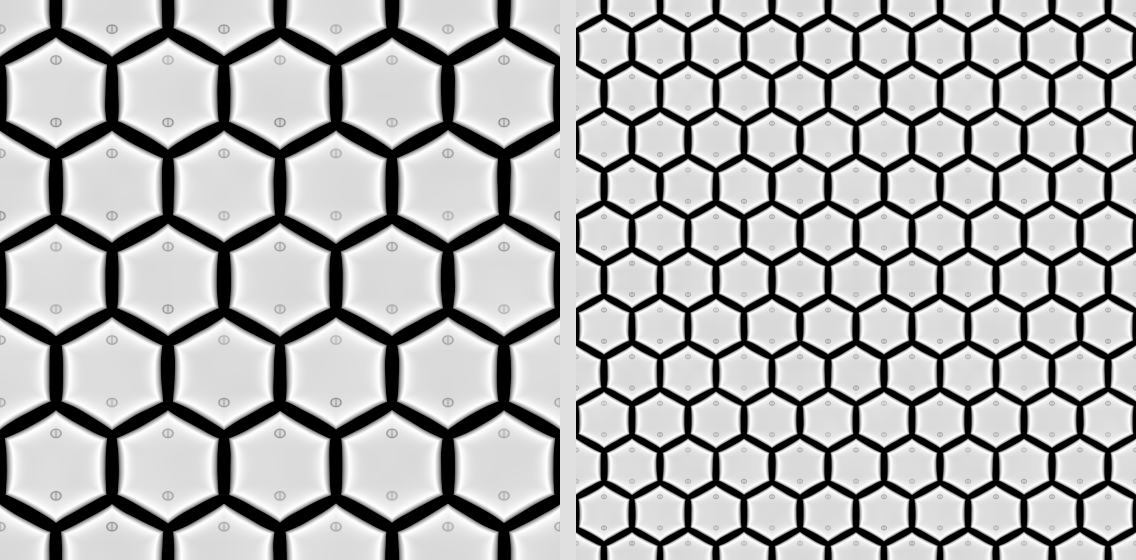
Left, the tile; right, the same tile 2 across and 2 down.
Write a WebGL 1 fragment shader that draws this pattern.

```glsl
precision highp float;
// Pale, softly bevelled hexagonal plates, 5 across and 6 rows down, parted by
// uneven black gaps. Each plate carries two slotted studs. Built from a hexagon
// distance field whose gap width is bent by wrapping value noise.

uniform vec2 u_resolution;

float hash(vec2 p) {
  vec3 h = fract(p.xyx * vec3(0.1031, 0.1030, 0.0973));
  h += dot(h, h.yzx + 33.33);
  return fract((h.x + h.y) * h.z);
}

// Value noise from -1 to 1 that wraps after n cells
float wrapNoise(vec2 uv, float n) {
  vec2 cell = floor(uv * n);
  vec2 f = fract(uv * n);
  f = f * f * (3.0 - 2.0 * f);
  vec2 lo = mod(cell, n);
  vec2 hi = mod(cell + 1.0, n);
  float bottom = mix(hash(lo), hash(vec2(hi.x, lo.y)), f.x);
  float top = mix(hash(vec2(lo.x, hi.y)), hash(hi), f.x);
  return 2.0 * mix(bottom, top, f.y) - 1.0;
}

// Offset from the centre of the nearest hexagon of unit width
vec2 hexLocal(vec2 q) {
  vec2 period = vec2(1.0, sqrt(3.0));
  vec2 a = mod(q, period) - 0.5 * period;
  vec2 b = mod(q - 0.5 * period, period) - 0.5 * period;
  return dot(a, a) < dot(b, b) ? a : b;
}

// Soft ring with a vertical slot
float stud(vec2 p) {
  float r = length(p / vec2(0.045, 0.039));
  float ring = exp(-pow((r - 1.0) / 0.17, 2.0));
  float slot = exp(-pow(p.x / 0.007, 2.0)) * (1.0 - smoothstep(0.7, 1.0, r));
  return 0.24 * ring + 0.17 * slot + 0.03 * (1.0 - smoothstep(0.8, 1.1, r));
}

void main() {
  vec2 uv = gl_FragCoord.xy / u_resolution;
  float pixel = 5.0 / min(u_resolution.x, u_resolution.y);
  vec2 q = uv * vec2(5.0, 3.0 * sqrt(3.0));
  vec2 p = hexLocal(q);
  vec2 id = mod(floor((q - p) * vec2(2.0, 2.0 / sqrt(3.0)) + 0.5), vec2(10.0, 6.0));

  // Distance to the joint, and position along it: 0 mid edge, 1 at a corner
  vec2 s = abs(p);
  float slant = dot(s, vec2(0.5, 0.866));
  bool upright = s.x > slant;
  float reach = max(s.x, slant);
  float d = 0.5 - reach;
  float along = upright ? s.y : abs(dot(s, vec2(0.866, -0.5)));
  float corner = min(along / (0.57735 * max(reach, 0.001)), 1.0);
  corner *= corner * corner;

  // Gap swells mid edge and pinches at the corners
  float wobble = 0.006 * wrapNoise(uv, 14.0) + 0.003 * wrapNoise(uv, 37.0);
  float gap = mix(0.055, 0.043, corner) + wobble;
  float crest = mix(upright ? 0.120 : 0.104, 0.086, corner) + 0.5 * wobble;

  // Bevel climbs steeply from the gap to a bright crest
  float bevel = pow(clamp((d - gap) / (crest - gap), 0.0, 1.0), 0.42);
  bevel *= smoothstep(-0.5 * pixel, pixel, d - gap);

  // Face settles to light grey, with faint clouding and paler ends
  float face = 0.862 + 0.045 * smoothstep(0.15, 0.5, s.y);
  face += 0.012 * wrapNoise(uv, 11.0) + 0.006 * wrapNoise(uv + 0.3, 23.0);
  float glow = exp(-pow(max(d - crest, 0.0) / 0.055, 1.3));
  face = mix(face, 1.0, glow);

  // Two studs, set slightly high, of varying depth
  vec2 studPos = vec2(p.x, abs(p.y - 0.019) - 0.29);
  float side = step(0.019, p.y);
  face -= stud(studPos) * mix(0.75, 1.25, hash(id + vec2(17.0 * side, 5.0)));

  gl_FragColor = vec4(vec3(clamp(bevel * face, 0.0, 1.0)), 1.0);
}
```
